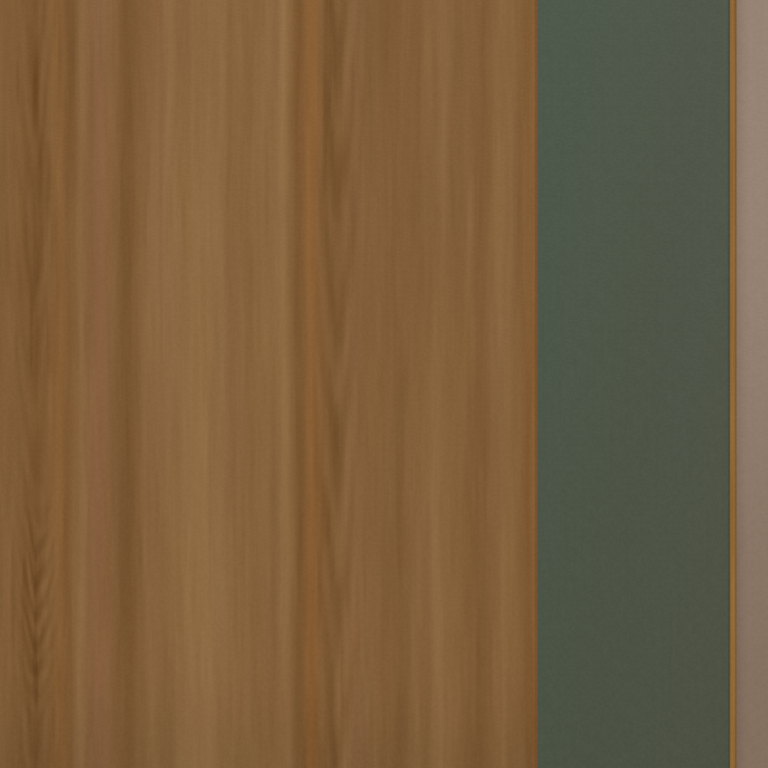
This texture is drawn by a Shadertoy shader. Its source:

```glsl
// Vertical wood veneer beside a muted green panel, a thin oak edge and a beige strip.

float hash(vec2 p) {
    return fract(sin(dot(p, vec2(127.1, 311.7))) * 43758.5453);
}

float valueNoise(vec2 p) {
    vec2 cell = floor(p), f = fract(p);
    f = f * f * (3.0 - 2.0 * f);
    float low = mix(hash(cell), hash(cell + vec2(1, 0)), f.x);
    float high = mix(hash(cell + vec2(0, 1)), hash(cell + vec2(1, 1)), f.x);
    return mix(low, high, f.y);
}

// Signed fractal noise
float fbm(vec2 p) {
    float sum = 0.0, amplitude = 0.5;
    for (int i = 0; i < 4; i++) {
        sum += amplitude * (valueNoise(p) - 0.5);
        p = p * 2.03 + 17.3;
        amplitude *= 0.5;
    }
    return sum;
}

float band(float x, float center, float width) {
    float d = (x - center) / width;
    return exp(-d * d);
}

float stepAt(float edge, float x, float blur) {
    return smoothstep(edge - blur, edge + blur, x);
}

// Nested pointed growth rings, fading away from their axis
float cathedral(vec2 uv, float axis, float width, float slope, float rings) {
    float wobble = 0.014 * fbm(vec2(uv.y * 7.0, axis * 90.0));
    float dx = uv.x - axis - wobble;
    float arch = uv.y - slope * sqrt(dx * dx + 0.00002);
    arch += 0.12 * fbm(uv * vec2(30.0, 5.0));
    return sin(arch * rings) * band(dx, 0.0, width);
}

// Broad light and dark stripes of the veneer
float veneerTone(float x) {
    float light = 0.045 * band(x, 0.262, 0.036) + 0.022 * band(x, 0.335, 0.035)
                + 0.030 * band(x, 0.369, 0.008) + 0.026 * band(x, 0.573, 0.016)
                + 0.018 * band(x, 0.650, 0.012) + 0.022 * band(x, 0.106, 0.007)
                + 0.016 * band(x, 0.205, 0.020) + 0.012 * band(x, 0.465, 0.012);
    float dark = 0.040 * band(x, 0.045, 0.022) + 0.030 * band(x, 0.088, 0.007)
               + 0.038 * band(x, 0.165, 0.014) + 0.042 * band(x, 0.389, 0.009)
               + 0.036 * band(x, 0.432, 0.013) + 0.018 * band(x, 0.515, 0.030)
               + 0.020 * band(x, 0.620, 0.018) + 0.025 * band(x, 0.688, 0.010);
    return light - dark;
}

vec3 woodColor(vec2 uv) {
    float x = uv.x + 0.010 * fbm(vec2(uv.x * 8.0, uv.y * 2.5));
    float tone = veneerTone(x);

    // Long fibres at three scales
    tone += 0.050 * fbm(vec2(x * 28.0, uv.y * 1.3));
    tone += 0.052 * fbm(vec2(x * 90.0, uv.y * 3.0 + 5.0));
    tone += 0.032 * fbm(vec2(x * 190.0, uv.y * 14.0));

    // Ring figures and dark flecks
    float lowKnot = band(uv.y, 0.21, 0.13);
    tone += 0.024 * lowKnot * cathedral(uv, 0.046, 0.020, 3.0, 150.0);
    tone += 0.012 * cathedral(uv, 0.046, 0.022, 9.0, 50.0);
    tone += 0.020 * cathedral(uv, 0.440, 0.024, 10.0, 34.0);
    float fleck = smoothstep(0.60, 0.90, valueNoise(vec2(x * 130.0, uv.y * 9.0)));
    float figured = band(x, 0.045, 0.045) + band(x, 0.435, 0.030);
    tone -= 0.030 * fleck * figured;

    // Warm and rosy streaks
    float warmth = band(x, 0.405, 0.012) + 0.6 * band(x, 0.075, 0.012)
                 + 0.5 * band(x, 0.692, 0.010) + 0.5 * fbm(vec2(x * 45.0, uv.y * 4.0));
    float rose = band(x, 0.128, 0.018) + 0.7 * band(x, 0.207, 0.012) * uv.y
               + 0.6 * band(x, 0.465, 0.012);
    vec3 color = vec3(0.512, 0.374, 0.228) + tone * vec3(1.0, 0.98, 0.86);
    color += warmth * vec3(0.022, -0.004, -0.022);
    color += rose * vec3(0.008, -0.004, 0.014);
    return color * (1.0 - 0.05 * band(uv.y, 0.0, 0.08));
}

vec3 greenColor(vec2 uv) {
    vec3 color = mix(vec3(0.298, 0.322, 0.268), vec3(0.316, 0.350, 0.298), uv.y);
    float across = (uv.x - 0.70) / 0.25;
    color += (across - 0.5) * vec3(0.012, -0.006, -0.002);
    return color + 0.012 * fbm(uv * vec2(180.0, 130.0));
}

vec3 beigeColor(vec2 uv) {
    vec3 color = mix(vec3(0.520, 0.440, 0.375), vec3(0.595, 0.515, 0.455), smoothstep(0.0, 0.8, uv.y));
    color *= 1.0 - 0.08 * band(uv.x, 0.958, 0.010);
    return color + 0.014 * fbm(uv * 150.0);
}

void mainImage(out vec4 fragColor, in vec2 fragCoord) {
    vec2 uv = fragCoord / iResolution.xy;
    float blur = 0.0014;

    // Panels from left to right
    vec3 color = mix(woodColor(uv), greenColor(uv), stepAt(0.6995, uv.x, blur));
    vec3 oakEdge = vec3(0.56, 0.40, 0.21) + 0.08 * fbm(vec2(uv.x * 300.0, uv.y * 9.0));
    color = mix(color, oakEdge, stepAt(0.9505, uv.x, blur));
    color = mix(color, beigeColor(uv), stepAt(0.9585, uv.x, blur));

    // Narrow seams
    color = mix(color, vec3(0.43, 0.28, 0.15), 0.6 * band(uv.x, 0.698, 0.0018));
    color = mix(color, vec3(0.27, 0.26, 0.20), 0.6 * band(uv.x, 0.9490, 0.0014));
    color = mix(color, vec3(0.42, 0.29, 0.16), 0.5 * band(uv.x, 0.9580, 0.0014));

    // Fine surface grain
    color += 0.016 * (valueNoise(uv * 400.0) - 0.5);
    fragColor = vec4(color, 1.0);
}
```
